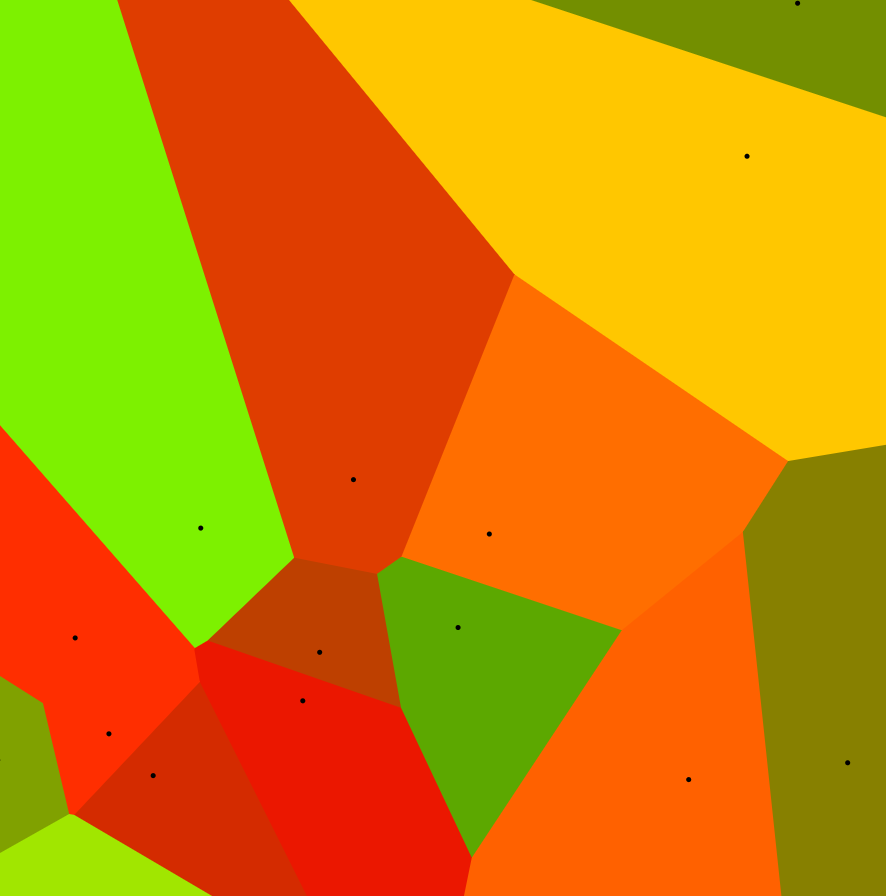
Reproduce this background procedurally as a WebGL 2 fragment shader.

```glsl
#version 300 es
precision highp float;
// Flat Voronoi cells in reds, oranges, yellow and greens, each site marked by a dot.
// Sites sit in a tight core, a wobbling arc around it and pairs near three corners;
// the distance to the bisector of the two nearest sites gives smooth cell edges.

uniform vec2 u_resolution;
out vec4 fragColor;

const int SITES = 15;

// Red and green of each cell; blue is always zero.
const vec2 cellColor[SITES] = vec2[](
    vec2(.745, .25), vec2(.92, .09),                                  // core
    vec2(.36, .66), vec2(1., .43), vec2(.875, .24), vec2(.49, .945),  // arc
    vec2(1., .18), vec2(1., .18), vec2(.83, .17),
    vec2(.50, .63), vec2(.63, .90), vec2(1., .38), vec2(.53, .50),    // corners
    vec2(1., .78), vec2(.45, .56));

float hash(float n) {
    return fract(sin(n * 12.9898) * 43758.5453);
}

vec2 polar(float radius, float angle) {
    return radius * vec2(cos(angle), sin(angle));
}

vec2 sitePosition(int i) {
    float n = float(i);
    vec2 jitter = .008 * (vec2(hash(n + 1.), hash(n + 31.)) - .5);

    // Core: two close sites
    if (i < 2) return vec2(.35, .245) + polar(.029, 1.26 + 3.14159 * n) + jitter;

    // Arc: seven sites around the core
    if (i < 9) {
        float k = n - 2.;
        float angle = .376 + .593 * k - .34 * cos(1.047 * (k - 1.));
        float radius = .18 + .014 * k + .04 * sin(2. * k - .6);
        return vec2(.357, .27) + polar(radius, angle) + jitter;
    }

    // Corners: three pairs, each turned further than the last
    float corner = floor((n - 9.) / 2.);
    float side = 2. * mod(n - 9., 2.) - 1.;
    vec2 middle = vec2(.04 + .82 * step(1., corner),
                       .07 + .07 * corner + .7 * step(2., corner));
    return middle + side * polar(.09, 1.152 * corner - 1.047) + jitter;
}

void main() {
    vec2 p = gl_FragCoord.xy / u_resolution.y;
    float pixel = 1. / u_resolution.y;

    // Two nearest sites
    float nearDist = 1e3, nextDist = 1e3;
    vec2 nearSite = vec2(0.), nextSite = vec2(1.);
    vec2 nearColor = vec2(0.), nextColor = vec2(0.);
    for (int i = 0; i < SITES; i++) {
        vec2 site = sitePosition(i);
        float d = distance(p, site);
        if (d < nearDist) {
            nextDist = nearDist; nextSite = nearSite; nextColor = nearColor;
            nearDist = d; nearSite = site; nearColor = cellColor[i];
        } else if (d < nextDist) {
            nextDist = d; nextSite = site; nextColor = cellColor[i];
        }
    }

    // Flat cell, blended over one pixel at its border
    float border = (nextDist * nextDist - nearDist * nearDist)
                 / (2. * distance(nearSite, nextSite));
    vec2 color = mix(nextColor, nearColor, clamp(.5 + border / pixel, 0., 1.));

    // Black site dot
    color *= clamp(.5 + (nearDist - .0028) / pixel, 0., 1.);

    fragColor = vec4(color, 0., 1.);
}
```
